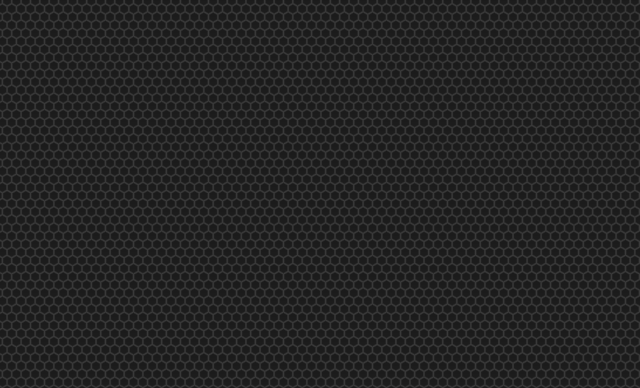
Reproduce this pattern procedurally as a Shadertoy shader.

```glsl
const float HEXES_ACROSS = 68.3;            // cell pitch is one unit
const vec2  GRID_OFFSET  = vec2(-0.40, -0.17);
const float WIRE_HALF    = 0.050;           // half width of the bright line
const float RIM_HALF     = 0.120;           // half width including the soft rim
const float SHADE_AMOUNT = 0.012;           // light falloff inside each cell
const vec3  FLOOR_COLOR  = vec3(0.108);
const vec3  RIM_COLOR    = vec3(0.165);
const vec3  WIRE_COLOR   = vec3(0.225);

const vec2 LATTICE = vec2(1.0, 1.7320508);

// Offset from the centre of the nearest pointy-topped hexagon
vec2 hexLocal(vec2 p) {
    vec2 a = mod(p, LATTICE) - 0.5 * LATTICE;
    vec2 b = mod(p - 0.5 * LATTICE, LATTICE) - 0.5 * LATTICE;
    return dot(a, a) < dot(b, b) ? a : b;
}

// Distance from a point inside the cell to its border
float hexEdge(vec2 q) {
    q = abs(q);
    return 0.5 - max(q.x, dot(q, 0.5 * LATTICE));
}

// Antialiased coverage of a band along the border
float band(float edge, float halfWidth, float pixel) {
    return 1.0 - smoothstep(halfWidth - 0.5 * pixel, halfWidth + 0.5 * pixel, edge);
}

void mainImage(out vec4 fragColor, in vec2 fragCoord) {
    float pixel = HEXES_ACROSS / iResolution.x;
    vec2 p = (fragCoord - 0.5 * iResolution.xy) * pixel - GRID_OFFSET;
    vec2 cell = hexLocal(p);
    float edge = hexEdge(cell);

    // Recessed floor, slightly darker under the upper lip
    vec3 color = FLOOR_COLOR - SHADE_AMOUNT * cell.y;

    // Soft rim, then the bright wire on top
    color = mix(color, RIM_COLOR, band(edge, RIM_HALF, pixel));
    color = mix(color, WIRE_COLOR, band(edge, WIRE_HALF, pixel));

    fragColor = vec4(color, 1.0);
}
```
